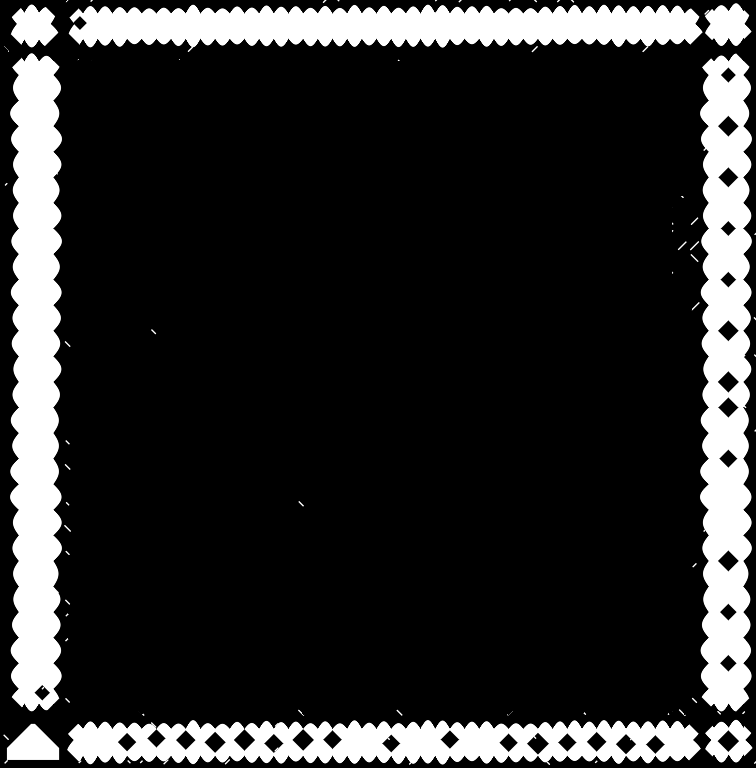
Give the GLSL for this background, as a WebGL 2 fragment shader.

```glsl
#version 300 es
precision highp float;
// A rough white frame on black: four notched bars and four corner blocks,
// built from box distances with scalloped edges, pierced by rows of diamonds,
// with sparse diagonal flecks scattered around it by cellular noise.

uniform vec2 u_resolution;
out vec4 outColor;

const vec3 INK = vec3(0.0);
const vec3 PAPER = vec3(1.0);
const float ASPECT = 0.984;         // design width when its height is 1
const float TOOTH_ACROSS = 0.0191;  // scallop period on horizontal edges
const float TOOTH_UP = 0.0333;      // scallop period on vertical edges
const float TOOTH_DEPTH = 0.009;
const float TOOTH_JITTER = 0.005;
const float BEVEL = 0.011;
const float HOLE_STEP_X = 0.0382;
const float HOLE_STEP_Y = 0.0333;
const float HOLE_RADIUS = 0.0115;
const vec2 HOLE_FIRST_LOW = vec2(0.1654, 0.0355);
const vec2 HOLE_FIRST_RIGHT = vec2(0.948, 0.9023);
const float FLECK_CELL = 0.016;
const float FLECK_REACH = 0.018;
const float FLECK_CHANCE = 0.10;

float hash(vec2 p) {
  vec3 q = fract(p.xyx * vec3(0.1031, 0.1030, 0.0973));
  q += dot(q, q.yzx + 33.33);
  return fract((q.x + q.y) * q.z);
}

float diamond(vec2 p, float radius) {
  return (abs(p.x) + abs(p.y) - radius) * 0.7071;
}

// Bevelled box whose faces carry rounded teeth of uneven height.
float roughBox(vec2 p, vec2 center, vec2 halfSize) {
  vec2 q = abs(p - center) - halfSize;
  bool sideFace = q.x > q.y;
  float t = sideFace ? (p.y - HOLE_FIRST_RIGHT.y) / TOOTH_UP
                     : (p.x - HOLE_FIRST_LOW.x) / TOOTH_ACROSS;
  vec2 side = sign(p - center);
  float id = floor(t) + 71.0;
  float seed = sideFace ? side.x + 5.0 : side.y + 17.0;
  float notch = 1.0 - abs(sin(3.14159 * t));
  float jitter = (hash(vec2(id, seed)) - 0.5) * TOOTH_JITTER;
  float face = max(q.x, q.y) + TOOTH_DEPTH * notch - 0.003 + jitter * (1.0 - notch);
  return max(face, (q.x + q.y + BEVEL) * 0.7071);
}

// Bars and corner blocks.
float frame(vec2 p) {
  float d = roughBox(p, vec2(0.501, 0.966), vec2(0.410, 0.0225));
  d = min(d, roughBox(p, vec2(0.499, 0.0335), vec2(0.409, 0.0235)));
  d = min(d, roughBox(p, vec2(0.047, 0.502), vec2(0.0285, 0.424)));
  d = min(d, roughBox(p, vec2(0.945, 0.502), vec2(0.0285, 0.424)));
  vec2 blockHalf = vec2(0.028, 0.0235);
  d = min(d, roughBox(p, vec2(0.044, 0.966), blockHalf));
  d = min(d, roughBox(p, vec2(0.947, 0.968), blockHalf));
  d = min(d, roughBox(p, vec2(0.948, 0.035), blockHalf));
  // The lower left block narrows to a peak.
  vec2 peak = p - vec2(0.043, 0.034);
  float wedge = max(abs(peak.y) - 0.0235, (abs(peak.x) + peak.y - 0.026) * 0.7071);
  return min(d, max(wedge, abs(peak.x) - 0.034));
}

// Diamond holes along the lower and right bars, plus a few at the corners.
float holes(vec2 p) {
  float i = clamp(round((p.x - HOLE_FIRST_LOW.x) / HOLE_STEP_X), 0.0, 18.0);
  vec2 c = HOLE_FIRST_LOW + vec2(i * HOLE_STEP_X, (hash(vec2(i, 3.0)) - 0.5) * 0.010);
  bool skipped = i >= 8.0 && i <= 12.0 && mod(i, 2.0) < 0.5;
  float d = skipped ? 1.0 : diamond(p - c, HOLE_RADIUS + 0.003 * hash(vec2(i, 8.0)));

  float j = clamp(round((HOLE_FIRST_RIGHT.y - p.y) / HOLE_STEP_Y), 0.0, 23.0);
  c = HOLE_FIRST_RIGHT - vec2(0.0, j * HOLE_STEP_Y);
  bool oddRow = mod(j, 2.0) > 0.5;
  bool open = oddRow == (j > 12.5) && j != 17.0;
  if (open) d = min(d, diamond(p - c, HOLE_RADIUS * (0.8 + 0.4 * hash(vec2(j, 5.0)))));

  d = min(d, diamond(p - vec2(0.104, 0.970), 0.009));
  d = min(d, diamond(p - vec2(0.055, 0.098), 0.010));
  return min(d, diamond(p - vec2(0.948, 0.035), 0.014));
}

// One slanted stroke per chosen cell, close to the frame or in a right-hand patch.
float flecks(vec2 p, float frameDistance) {
  vec2 cell = floor(p / FLECK_CELL);
  vec2 local = (fract(p / FLECK_CELL) - 0.5) * FLECK_CELL;
  vec2 patchOffset = abs(p - vec2(0.893, 0.673)) - vec2(0.018, 0.072);
  bool inPatch = max(patchOffset.x, patchOffset.y) < 0.0;
  float chance = inPatch ? 0.38 : (frameDistance < FLECK_REACH ? FLECK_CHANCE : 0.0);
  if (hash(cell + 41.0) > chance) return 1.0;
  float slant = hash(cell + 13.0) < 0.5 ? -1.0 : 1.0;
  vec2 axis = normalize(vec2(slant, 1.0));
  float halfLength = mix(0.001, inPatch ? 0.009 : 0.005, hash(cell + 29.0));
  float along = clamp(dot(local, axis), -halfLength, halfLength);
  return length(local - axis * along) - 0.0009;
}

void main() {
  vec2 p = gl_FragCoord.xy / u_resolution * vec2(ASPECT, 1.0);
  float pixel = 1.0 / min(u_resolution.x, u_resolution.y);
  float d = frame(p);
  float shape = min(max(d, -holes(p)), flecks(p, d));
  float cover = 1.0 - smoothstep(-0.6 * pixel, 0.6 * pixel, shape);
  outColor = vec4(mix(INK, PAPER, cover), 1.0);
}
```
